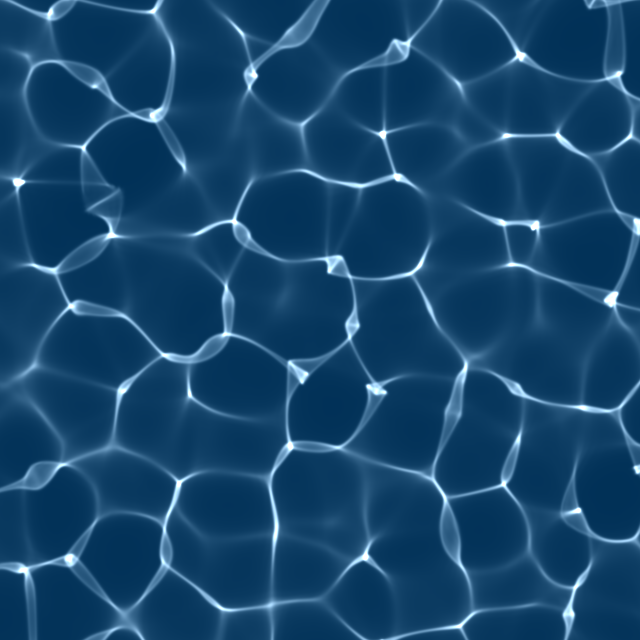
A Shadertoy shader for this texture:

```glsl
// Water caustics: a bright web of refracted light on a deep blue pool floor.

const float WAVE_SCALE = 6.4;    // noise units across the canvas
const float REFRACTION = 3.1;    // how far wave slopes bend the light
const float RAY_STEP = 0.055;    // spacing of the light rays, in noise units
const float RAY_SPREAD = 0.55;   // beam radius relative to the spacing
const float BLUR = 0.0105;       // softness of the finest lines
const float REACH = 0.36;        // furthest ray that can light a point
const int RAYS = 6;              // rays searched to each side
const float SATURATION = 0.045;  // how soon strong light levels off
const vec3 DEEP_BLUE = vec3(-0.010, 0.178, 0.328);
const vec3 LIGHT = vec3(0.112);
const vec2 FIELD_OFFSET = vec2(13.7, 8.3);
const vec2 LAYER_OFFSET = vec2(57.31, 21.47);
const mat2 QUARTER_TURN = mat2(0.0, 1.0, -1.0, 0.0);
const float SKEW = 0.366025;
const float UNSKEW = 0.211325;

vec2 randomGradient(vec2 cell) {
    vec3 h = fract(cell.xyx * vec3(0.1031, 0.1030, 0.0973));
    h += dot(h, h.yzx + 33.33);
    return 2.0 * fract((h.xx + h.yz) * h.zy) - 1.0;
}

// Adds slope and curvature of one simplex corner's gradient kernel.
void addCorner(vec2 cell, vec2 x, inout vec2 slope, inout mat2 curve) {
    float t = max(0.5 - dot(x, x), 0.0);
    float t2 = t * t;
    float t3 = t2 * t;
    vec2 g = randomGradient(cell);
    float ramp = dot(g, x);
    slope += g * t2 * t2 - 8.0 * t3 * ramp * x;
    float cross2 = 48.0 * t2 * ramp * x.x * x.y
                 - 8.0 * t3 * (g.x * x.y + g.y * x.x);
    vec2 diagonal = 48.0 * t2 * ramp * x * x - 8.0 * t3 * (2.0 * g * x + ramp);
    curve += mat2(diagonal.x, cross2, cross2, diagonal.y);
}

// Analytic derivatives of simplex gradient noise.
void waveLayer(vec2 p, out vec2 slope, out mat2 curve) {
    slope = vec2(0.0);
    curve = mat2(0.0);
    vec2 cell = floor(p + (p.x + p.y) * SKEW);
    vec2 x = p - cell + (cell.x + cell.y) * UNSKEW;
    vec2 side = x.x > x.y ? vec2(1.0, 0.0) : vec2(0.0, 1.0);
    addCorner(cell, x, slope, curve);
    addCorner(cell + side, x - side + UNSKEW, slope, curve);
    addCorner(cell + 1.0, x - 1.0 + 2.0 * UNSKEW, slope, curve);
}

// Two crossed layers hide the lattice directions.
void waterSurface(vec2 p, out vec2 slope, out mat2 curve) {
    vec2 slopeB;
    mat2 curveB;
    waveLayer(p, slope, curve);
    waveLayer(QUARTER_TURN * p + LAYER_OFFSET, slopeB, curveB);
    slope += transpose(QUARTER_TURN) * slopeB;
    curve += transpose(QUARTER_TURN) * curveB * QUARTER_TURN;
}

// Light that a ray entering at q leaves at p, as a stretched Gaussian beam.
float beam(vec2 p, vec2 q) {
    vec2 slope;
    mat2 curve;
    waterSurface(q, slope, curve);
    vec2 e = p - q - REFRACTION * slope;
    mat2 stretch = mat2(1.0) + REFRACTION * curve;
    float radius = RAY_SPREAD * RAY_STEP;
    mat2 shape = stretch * stretch * (radius * radius) + mat2(BLUR * BLUR);
    float area = max(determinant(shape), 1e-9);
    float dist2 = (e.x * e.x * shape[1][1] - 2.0 * e.x * e.y * shape[0][1]
                 + e.y * e.y * shape[0][0]) / area;
    return RAY_STEP * RAY_STEP * exp(-0.5 * dist2) / (6.28319 * sqrt(area));
}

// Sum of all nearby rays; the average over the floor is one.
float caustics(vec2 p) {
    vec2 center = floor(p / RAY_STEP + 0.5);
    float light = 0.0;
    for (int j = -RAYS; j <= RAYS; j++) {
        for (int i = -RAYS; i <= RAYS; i++) {
            vec2 q = (center + vec2(i, j)) * RAY_STEP;
            float d = distance(p, q);
            if (d < REACH) {
                light += beam(p, q) * (1.0 - smoothstep(0.85 * REACH, REACH, d));
            }
        }
    }
    return light;
}

void mainImage(out vec4 fragColor, in vec2 fragCoord) {
    vec2 p = fragCoord / iResolution.y * WAVE_SCALE + FIELD_OFFSET;
    float light = caustics(p);
    vec3 color = DEEP_BLUE + LIGHT * light / (1.0 + SATURATION * light);
    fragColor = vec4(clamp(color, 0.0, 1.0), 1.0);
}
```
